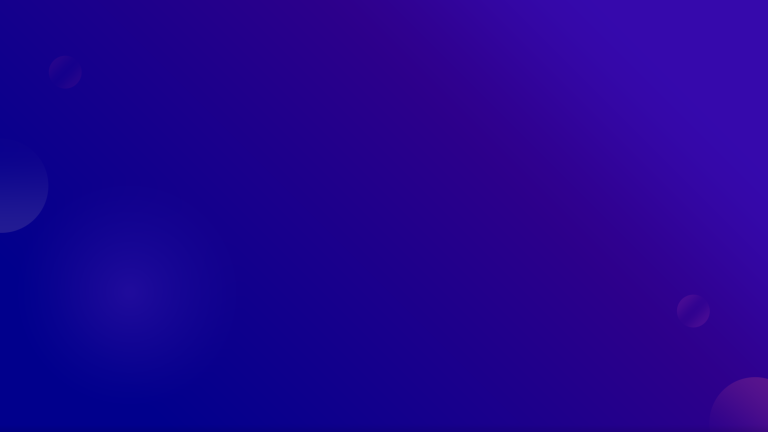
Write a WebGL 2 fragment shader that draws this background.

```glsl
#version 300 es
precision highp float;

uniform vec2 u_resolution;
out vec4 fragColor;

// Antialiased coverage of a disc
float disc(vec2 p, vec2 center, float radius) {
    float aa = 0.75 / u_resolution.y;
    return 1.0 - smoothstep(-aa, aa, length(p - center) - radius);
}

// Diagonal sweep from blue through purple to violet
vec3 backdrop(vec2 p) {
    float diagonal = p.x + p.y - 1.0;
    float purple = clamp((diagonal + 0.6) / 1.4, 0.0, 1.0);
    vec3 color = mix(vec3(0.004, 0.0, 0.55), vec3(0.18, 0.0, 0.545), purple);
    return mix(color, vec3(0.21, 0.035, 0.675), smoothstep(0.72, 1.4, diagonal));
}

// Small bubble: clear band across the middle, tinted on two opposite sides
vec3 smallBubble(vec3 color, vec2 p, vec2 center, vec3 tint) {
    float across = abs(dot(p - center, normalize(vec2(1.0, -1.0)))) / 0.038;
    float strength = mix(0.05, 0.6, smoothstep(0.0, 1.0, across));
    return mix(color, tint, strength * disc(p, center, 0.038));
}

// Large bubble: tint grows along one direction
vec3 largeBubble(vec3 color, vec2 p, vec2 center, float radius, vec2 direction, vec3 tint) {
    float along = dot(p - center, normalize(direction)) / radius;
    float strength = mix(0.06, 0.9, smoothstep(-0.9, 1.1, along));
    return mix(color, tint, strength * disc(p, center, radius));
}

void main() {
    vec2 p = gl_FragCoord.xy / u_resolution.y;
    vec3 color = backdrop(p);

    // Soft glow at the lower left
    float glow = max(1.0 - length(p - vec2(0.301, 0.324)) / 0.27, 0.0);
    color = mix(color, vec3(0.125, 0.045, 0.61), pow(glow, 1.3));

    // Floating bubbles
    color = smallBubble(color, p, vec2(0.151, 0.833), vec3(0.19, 0.03, 0.55));
    color = smallBubble(color, p, vec2(1.605, 0.28), vec3(0.34, 0.07, 0.59));
    color = largeBubble(color, p, vec2(0.003, 0.57), 0.109, vec2(0.0, -1.0), vec3(0.15, 0.12, 0.58));
    color = largeBubble(color, p, vec2(1.748, 0.021), 0.106, vec2(0.8, 1.0), vec3(0.37, 0.09, 0.55));

    // Faint shade along the bottom edge
    color *= mix(0.92, 1.0, smoothstep(0.0, 0.02, p.y));

    fragColor = vec4(color, 1.0);
}
```
